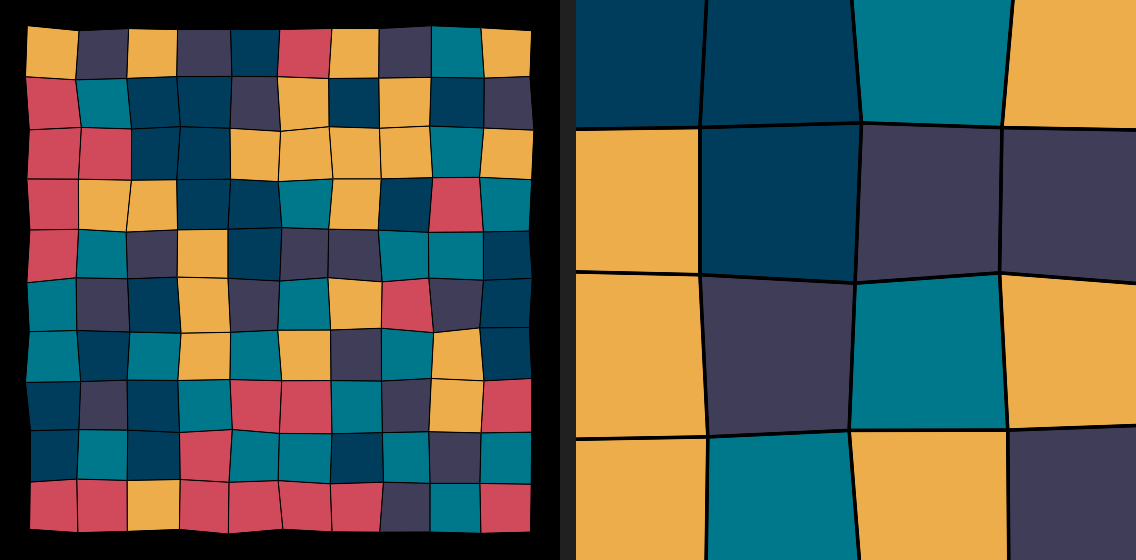
Left, the full canvas; right, a detail of the centre.
This pattern is drawn by a WebGL 2 fragment shader. Its source:

```glsl
#version 300 es
precision highp float;
// Ten by ten wobbly patchwork of flat coloured quads on black, with thin black seams.

uniform vec2 u_resolution;
out vec4 outColor;

vec2 hash22(vec2 p) {
  vec3 q = fract(vec3(p.xyx) * vec3(0.1031, 0.1030, 0.0973));
  q += dot(q, q.yzx + 33.33);
  return fract((q.xx + q.yz) * q.zy);
}

// Grid corner, nudged off its regular place; the black margin wraps cleanly.
vec2 gridCorner(vec2 id) {
  return 0.05 + 0.09 * id + 0.0105 * (hash22(id + 17.0) - 0.5);
}

// Signed distance to the convex quad of one cell, negative inside.
float quadDistance(vec2 p, vec2 cell) {
  vec2 corners[4] = vec2[4](
    gridCorner(cell),
    gridCorner(cell + vec2(1.0, 0.0)),
    gridCorner(cell + vec2(1.0, 1.0)),
    gridCorner(cell + vec2(0.0, 1.0)));
  float d = -1.0;
  for (int i = 0; i < 4; i++) {
    vec2 a = corners[i];
    vec2 edge = normalize(corners[(i + 1) % 4] - a);
    d = max(d, dot(p - a, vec2(edge.y, -edge.x)));
  }
  return d;
}

// Shuffle cell numbers by cubing modulo 101, so every colour keeps its share.
vec3 cellColor(vec2 cell) {
  int n = int(cell.x + 10.0 * cell.y) + 1;
  n = (n * n * n + 37) % 101;
  n = (n * n * n + 58) % 101;
  n = n * n * n % 101;
  if (n < 23) return vec3(0.93, 0.68, 0.29); // amber
  if (n < 45) return vec3(0.00, 0.47, 0.55); // teal
  if (n < 66) return vec3(0.00, 0.24, 0.36); // navy
  if (n < 85) return vec3(0.82, 0.29, 0.36); // rose
  return vec3(0.25, 0.24, 0.35);             // plum
}

void main() {
  vec2 uv = gl_FragCoord.xy / u_resolution;
  float halfPixel = 0.5 / min(u_resolution.x, u_resolution.y);
  vec2 home = floor((uv - 0.05) / 0.09);
  vec3 color = vec3(0.0);

  // Nudged edges can reach into neighbouring cells; shrinking leaves the seams.
  for (int y = -1; y <= 1; y++) {
    for (int x = -1; x <= 1; x++) {
      vec2 cell = home + vec2(x, y);
      if (any(lessThan(cell, vec2(0.0))) || any(greaterThan(cell, vec2(9.0)))) continue;
      float d = quadDistance(uv, cell) + 0.0011;
      color += cellColor(cell) * (1.0 - smoothstep(-halfPixel, halfPixel, d));
    }
  }
  outColor = vec4(color, 1.0);
}
```
